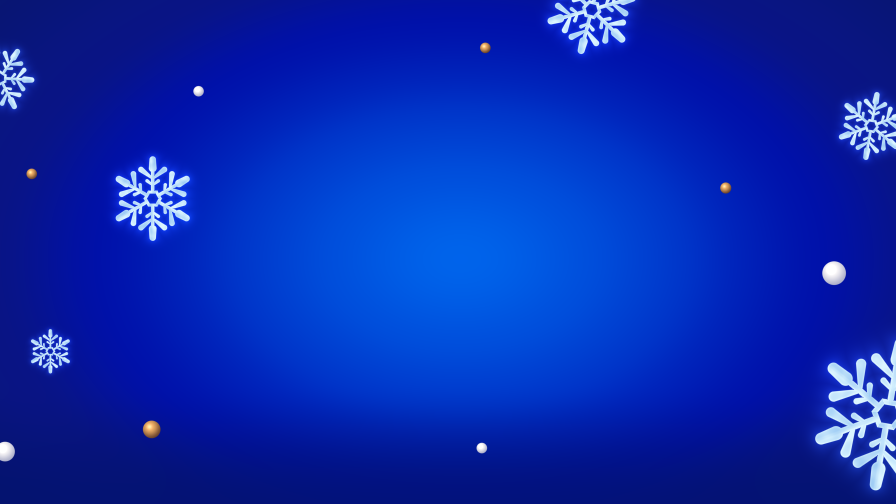
Give the GLSL for this background, as a WebGL 2 fragment shader.

```glsl
#version 300 es
precision highp float;

uniform vec2 u_resolution;
out vec4 fragColor;

// Lengths are in canvas heights, angles in radians.
const vec2 GLOW_CENTER = vec2(0.914, 0.486);
const vec2 GLOW_RADII = vec2(0.91, 0.60);
const vec3 CORE_BLUE = vec3(0.0, 0.39, 0.92);
const vec3 BRIGHT_BLUE = vec3(0.0, 0.285, 0.845);
const vec3 MID_BLUE = vec3(0.0, 0.17, 0.76);
const vec3 DEEP_BLUE = vec3(0.0, 0.065, 0.665);
const vec3 EDGE_BLUE = vec3(0.035, 0.08, 0.52);
const vec3 CORNER_BLUE = vec3(0.03, 0.085, 0.44);
const vec3 FLOOR_BLUE = vec3(0.01, 0.07, 0.43);

const vec3 ICE_LIGHT = vec3(0.86, 0.96, 1.0);
const vec3 ICE_SHADE = vec3(0.58, 0.77, 0.95);
const vec3 ICE_GLOW = vec3(0.25, 0.5, 1.0);
const float GLOW_STRENGTH = 0.22;
const float FACET_SCALE = 7.0;

const vec3 PEARL = vec3(0.98, 0.97, 0.97);
const vec3 PEARL_SHADE = vec3(0.66, 0.67, 0.78);
const vec3 GOLD = vec3(0.90, 0.66, 0.38);
const vec3 GOLD_SHADE = vec3(0.38, 0.23, 0.16);

// Snowflakes: center, radius, rotation.
const int FLAKE_COUNT = 6;
const vec4 FLAKES[FLAKE_COUNT] = vec4[FLAKE_COUNT](
    vec4(0.303, 0.606, 0.086, 0.524), vec4(0.100, 0.303, 0.045, 0.524),
    vec4(1.174, 0.981, 0.093, 0.272), vec4(0.000, 0.845, 0.070, 0.990),
    vec4(1.729, 0.750, 0.070, 0.349), vec4(1.762, 0.178, 0.157, 0.349));

// Beads: center, radius, goldness.
const int BEAD_COUNT = 8;
const vec4 BEADS[BEAD_COUNT] = vec4[BEAD_COUNT](
    vec4(0.394, 0.819, 0.0104, 0.0), vec4(1.655, 0.458, 0.0235, 0.0),
    vec4(0.010, 0.104, 0.0195, 0.0), vec4(0.956, 0.111, 0.0105, 0.0),
    vec4(0.963, 0.905, 0.0105, 1.0), vec4(0.063, 0.655, 0.0105, 1.0),
    vec4(1.440, 0.627, 0.0110, 1.0), vec4(0.301, 0.148, 0.0175, 1.0));

vec2 gradient(vec2 cell) {
    float a = 6.2832 * fract(sin(dot(cell, vec2(127.1, 311.7))) * 43758.5);
    return vec2(cos(a), sin(a));
}

float gradientNoise(vec2 p) {
    vec2 i = floor(p), f = fract(p), o = vec2(0.0, 1.0);
    vec2 u = f * f * (3.0 - 2.0 * f);
    float low = mix(dot(gradient(i), f), dot(gradient(i + o.yx), f - o.yx), u.x);
    float high = mix(dot(gradient(i + o), f - o), dot(gradient(i + 1.0), f - 1.0), u.x);
    return mix(low, high, u.y);
}

// Segment whose half width grows from w.x to w.y.
float taper(vec2 p, vec2 a, vec2 b, vec2 w) {
    vec2 ab = b - a;
    float t = clamp(dot(p - a, ab) / dot(ab, ab), 0.0, 1.0);
    return length(p - a - ab * t) - mix(w.x, w.y, t);
}

// One half arm of a unit snowflake, lying along +x.
float armDistance(vec2 p) {
    float d = abs(p.x - 0.15) - 0.035;
    d = min(d, taper(p, vec2(0.17, 0.0), vec2(0.72, 0.0), vec2(0.04)));
    d = min(d, taper(p, vec2(0.70, 0.0), vec2(0.90, 0.0), vec2(0.09, 0.075)));
    d = min(d, taper(p, vec2(0.46, 0.0), vec2(0.67, 0.27), vec2(0.025, 0.065)));
    return min(d, taper(p, vec2(0.31, 0.0), vec2(0.41, 0.13), vec2(0.025, 0.04)));
}

vec3 backdrop(vec2 p) {
    float d = length((p - GLOW_CENTER) / GLOW_RADII);
    vec3 color = mix(CORE_BLUE, BRIGHT_BLUE, smoothstep(0.0, 0.40, d));
    color = mix(color, MID_BLUE, smoothstep(0.28, 0.62, d));
    color = mix(color, DEEP_BLUE, smoothstep(0.48, 0.82, d));
    color = mix(color, EDGE_BLUE, smoothstep(0.76, 1.04, d));
    color = mix(color, CORNER_BLUE, smoothstep(1.0, 1.4, d));
    return mix(color, FLOOR_BLUE, 0.75 * (1.0 - smoothstep(0.0, 0.24, p.y)));
}

vec3 addFlake(vec3 color, vec2 p, vec4 flake, float pixel) {
    vec2 q = (p - flake.xy) / flake.z;
    float sector = radians(60.0);
    float angle = mod(atan(q.y, q.x) - flake.w + 0.5 * sector, sector) - 0.5 * sector;
    vec2 arm = length(q) * vec2(cos(angle), sin(angle));
    float d = armDistance(vec2(arm.x, abs(arm.y)));
    float aa = pixel / flake.z;

    float halo = exp(-9.0 * max(d, 0.0)) * (1.0 - smoothstep(0.9, 1.3, length(q)));
    color += ICE_GLOW * GLOW_STRENGTH * halo;

    // Ice facets: a lit side, bright rims and uneven clarity.
    float light = 0.62 + 0.2 * sign(arm.y) * smoothstep(0.0, 0.03, abs(arm.y));
    light += 0.55 * gradientNoise(q * FACET_SCALE) + 0.3 * smoothstep(-0.03, 0.0, d);
    vec3 ice = mix(ICE_SHADE, ICE_LIGHT, clamp(light, 0.0, 1.0));
    return mix(color, ice, 1.0 - smoothstep(-0.7 * aa, 0.7 * aa, d));
}

vec3 addBead(vec3 color, vec2 p, vec4 bead, float pixel) {
    vec2 q = (p - bead.xy) / bead.z;
    float lit = 1.0 - smoothstep(0.3, 1.5, length(q - vec2(-0.2, 0.3)));
    vec3 ball = mix(mix(PEARL_SHADE, GOLD_SHADE, bead.w), mix(PEARL, GOLD, bead.w), lit);
    ball += 0.3 * exp(-12.0 * dot(q - vec2(-0.25, 0.3), q - vec2(-0.25, 0.3)));
    float aa = 0.7 * pixel / bead.z;
    return mix(color, min(ball, 1.0), 1.0 - smoothstep(1.0 - aa, 1.0 + aa, length(q)));
}

void main() {
    vec2 p = gl_FragCoord.xy / u_resolution.y;
    float pixel = 1.0 / u_resolution.y;
    vec3 color = backdrop(p);
    for (int i = 0; i < FLAKE_COUNT; i++) color = addFlake(color, p, FLAKES[i], pixel);
    for (int i = 0; i < BEAD_COUNT; i++) color = addBead(color, p, BEADS[i], pixel);
    fragColor = vec4(color, 1.0);
}
```
